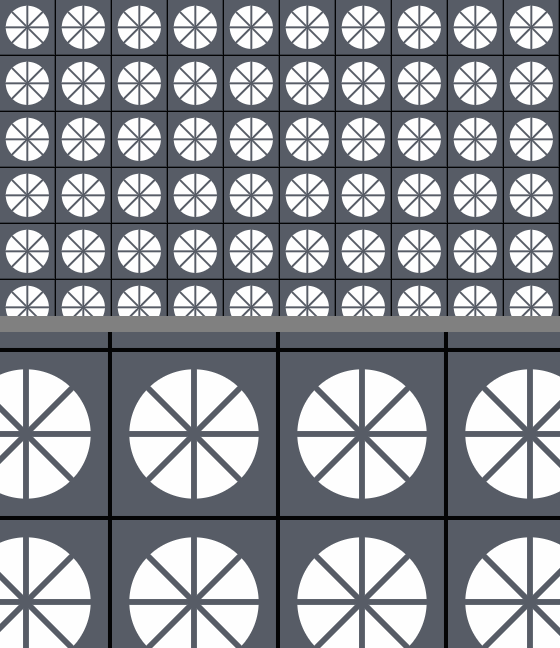
Top, the full canvas; bottom, a detail of the centre.
Give the GLSL for this pattern, as a Shadertoy shader.

```glsl
// Grid of square slate tiles parted by thin black seams, each with a white disc
// cut into eight equal wedges. Cells repeat with fract from the top left corner;
// the disc, spokes and seams are distance functions smoothed over one pixel.

const float TILES_ACROSS = 10.0;   // cells over the canvas width
const float SEAM_WIDTH   = 0.024;  // lengths below are in cell widths
const float DISC_RADIUS  = 0.385;
const float SPOKE_WIDTH  = 0.035;

const vec3 SLATE = vec3(0.340, 0.362, 0.400);
const vec3 WHITE = vec3(0.995);
const vec3 BLACK = vec3(0.015, 0.015, 0.020);

// Coverage of a shape from its signed distance and the pixel size.
float coverage(float dist, float pixel) {
    return clamp(0.5 - dist / pixel, 0.0, 1.0);
}

// Distance to the nearest of four lines through the origin, 45 degrees apart.
float spokeAxes(vec2 p) {
    vec2 straight = abs(p);
    vec2 diagonal = abs(vec2(p.x + p.y, p.x - p.y)) * inversesqrt(2.0);
    return min(min(straight.x, straight.y), min(diagonal.x, diagonal.y));
}

// Disc with the spokes cut out of it.
float slicedDisc(vec2 p) {
    float disc = length(p) - DISC_RADIUS;
    float spokes = spokeAxes(p) - 0.5 * SPOKE_WIDTH;
    return max(disc, -spokes);
}

// Seam along the right and bottom side of every cell.
float seams(vec2 grid) {
    vec2 toSeam = abs(fract(grid + 0.5 * SEAM_WIDTH + 0.5) - 0.5);
    return min(toSeam.x, toSeam.y) - 0.5 * SEAM_WIDTH;
}

void mainImage(out vec4 fragColor, in vec2 fragCoord) {
    // Cell coordinates, counted rightward and downward from the top left
    float pixel = TILES_ACROSS / iResolution.x;
    vec2 grid = vec2(fragCoord.x, iResolution.y - fragCoord.y) * pixel;

    // Centre of the tile face, leaving room for the seam
    vec2 local = fract(grid) - 0.5 * (1.0 - SEAM_WIDTH);

    vec3 color = mix(SLATE, WHITE, coverage(slicedDisc(local), pixel));
    color = mix(color, BLACK, coverage(seams(grid), pixel));
    fragColor = vec4(color, 1.0);
}
```
